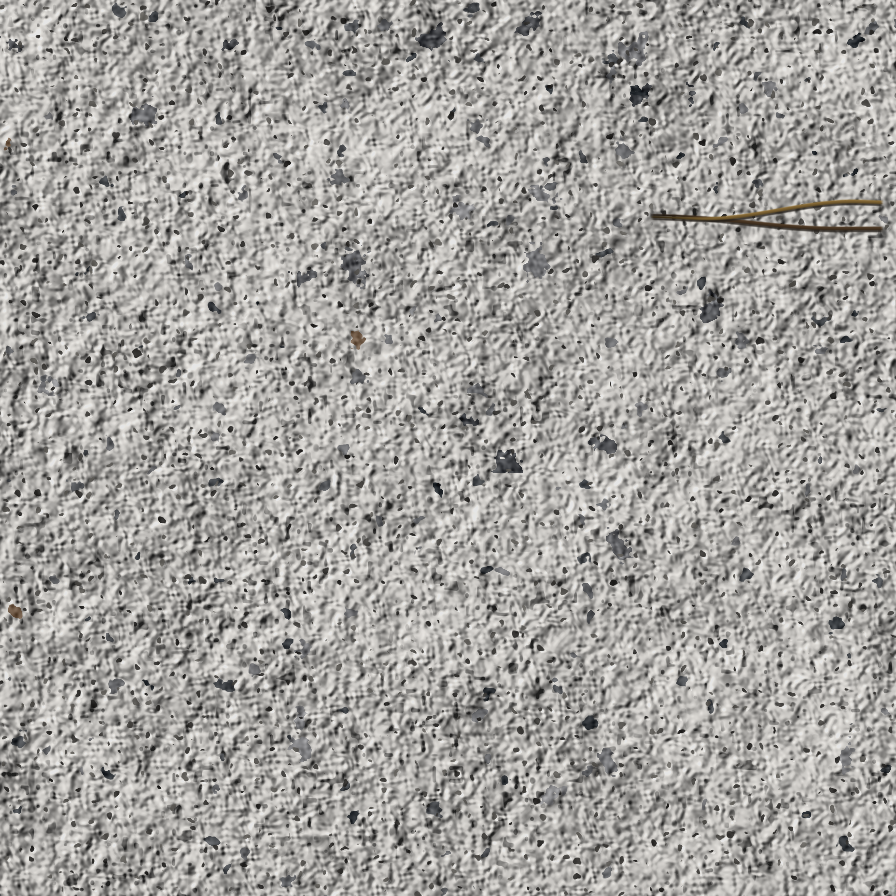
Give the GLSL for this texture, as a WebGL 2 fragment shader.

```glsl
#version 300 es
precision highp float;
// Weathered concrete in raking light, with pits, flint chips and two dry pine needles.

uniform vec2 u_resolution;
out vec4 fragColor;

float hash(vec2 p) {
    return fract(sin(dot(p, vec2(127.1, 311.7))) * 43758.5453);
}

float noise(vec2 p) {
    vec2 i = floor(p), f = fract(p);
    f = f * f * (3.0 - 2.0 * f);
    return mix(mix(hash(i), hash(i + vec2(1, 0)), f.x),
               mix(hash(i + vec2(0, 1)), hash(i + vec2(1, 1)), f.x), f.y);
}

// Surface height: sand grains over coarser lumps, with upright trowel streaks at the left
float height(vec2 p) {
    float streaks = 0.5 * smoothstep(0.55, 0.0, p.x);
    vec2 warped = p + 0.007 * vec2(noise(p * 60.0), noise(p * 60.0 + 31.0));
    return 0.45 * noise(warped * vec2(125.0, 105.0))
         + 0.50 * noise(mat2(0.8, 0.6, -0.6, 0.8) * warped * 235.0 + 17.0)
         + 0.45 * noise(warped * vec2(52.0, 38.0) + 5.0)
         + 0.60 * noise(warped * vec2(24.0, 17.0) + 3.0)
         + streaks * noise(warped * vec2(75.0, 20.0) + 9.0);
}

// Ragged, randomly turned flecks on a jittered grid: x = coverage, y = random shade
vec2 flecks(vec2 p, float cells, float density, float size, float seed) {
    vec2 q = p * cells, result = vec2(0.0);
    float ragged = (noise(p * 140.0 + seed) + noise(p * 270.0 + seed) - 1.0) * size * 0.8;
    float edge = 0.8 * cells / u_resolution.y;
    for (int y = -1; y <= 1; y++) {
        for (int x = -1; x <= 1; x++) {
            vec2 cell = floor(q) + vec2(x, y);
            vec2 key = cell + seed;
            if (hash(key) > density) continue;
            vec2 d = q - cell - 0.15 - 0.7 * vec2(hash(key + 3.3), hash(key + 7.7));
            float angle = 6.283 * hash(key + 11.1);
            float c = cos(angle), s = sin(angle);
            d = mat2(c, -s, s, c) * d;
            d.y = d.y * (1.0 + 1.4 * hash(key + 13.7)) + 0.4 * abs(d.x);
            float radius = size * (0.3 + 0.7 * hash(key + 19.9));
            float cover = smoothstep(edge, -edge, length(d) - radius + ragged);
            if (cover > result.x) result = vec2(cover, hash(key + 23.1));
        }
    }
    return result;
}

// Needle centre line, side = +1 for the upper one and -1 for the lower one
float needleHeight(float t, float side) {
    return side > 0.0 ? 0.758 - 0.010 * t + 0.026 * smoothstep(0.2, 0.9, t)
                      : 0.760 - 0.015 * smoothstep(0.0, 0.8, t);
}

void main() {
    vec2 p = gl_FragCoord.xy / u_resolution.y;
    float pixel = 1.0 / u_resolution.y;

    // Relief lit from the upper left, with softened highlights
    float relief = height(p) - height(p + vec2(-0.0034, 0.0024));
    float tone = 0.695 + 0.92 * relief;
    tone += 0.20 * (noise(p * 250.0) - 0.5) + 0.16 * (noise(p * 85.0 + 60.0) - 0.5);
    tone += 0.13 * (noise(p * 19.0) - 0.5) + 0.07 * (noise(p * 5.0) - 0.5);
    tone -= 0.55 * max(tone - 0.77, 0.0);

    // Shaded pores between the grains, gathered in patches
    float patches = smoothstep(0.15, 0.75, noise(p * 24.0 + 8.0));
    float pores = smoothstep(0.27, 0.10, noise(p * vec2(165.0, 140.0) + 40.0));
    float hollows = smoothstep(0.20, 0.05, noise(p * vec2(85.0, 62.0) + 90.0));
    tone -= (0.34 * pores + 0.28 * hollows) * patches;
    vec3 color = max(tone, 0.12) * vec3(1.012, 1.0, 0.980);

    // Flint chips, most of them in the upper half
    float grit = noise(p * 220.0 + 70.0) - 0.5;
    vec2 large = flecks(p, 11.0, mix(0.10, 0.36, smoothstep(0.3, 0.7, p.y)), 0.21, 51.0);
    vec3 flint = mix(vec3(0.15, 0.16, 0.18), vec3(0.50, 0.50, 0.51), large.y);
    color = mix(color, flint + 0.25 * grit + 0.35 * relief, 0.9 * large.x);
    vec2 medium = flecks(p, 27.0, 0.26, 0.25, 83.0);
    flint = mix(vec3(0.10, 0.12, 0.14), vec3(0.45, 0.45, 0.46), medium.y);
    flint = mix(flint, vec3(0.40, 0.31, 0.23), step(0.96, medium.y));
    color = mix(color, flint + 0.22 * grit + 0.2 * relief, 0.92 * medium.x);

    // Small pits with a sunlit rim at the lower right
    vec2 rim = flecks(p + vec2(-0.0025, 0.002), 64.0, 0.45, 0.25, 17.0);
    vec2 pit = flecks(p, 64.0, 0.45, 0.25, 17.0);
    color += 0.10 * rim.x * (1.0 - pit.x);
    vec3 hole = mix(vec3(0.08, 0.075, 0.07), vec3(0.40, 0.39, 0.37), pit.y);
    color = mix(color, hole + 0.12 * grit, 0.9 * pit.x);

    // Pine needles, each with a narrow shadow below
    float t = (p.x - 0.725) / 0.262;
    float span = smoothstep(0.0, 0.02, t) * smoothstep(1.0, 0.98, t);
    float halfWidth = mix(0.0010, 0.0020, smoothstep(0.0, 0.4, t));
    for (float side = -1.0; side <= 1.0; side += 2.0) {
        float d = p.y - needleHeight(t, side);
        float shadow = smoothstep(halfWidth + pixel, halfWidth - pixel, abs(d + 0.0022));
        color = mix(color, vec3(0.14, 0.12, 0.10), 0.8 * shadow * span);
        float body = smoothstep(pixel, -pixel, abs(d) - halfWidth);
        vec3 straw = side > 0.0 ? vec3(0.47, 0.37, 0.19) : vec3(0.27, 0.20, 0.13);
        straw *= mix(0.45, 1.0, smoothstep(0.0, 0.3, t)) * (1.0 + 120.0 * d);
        color = mix(color, straw, body * span);
    }

    fragColor = vec4(clamp(color, 0.05, 0.90), 1.0);
}
```
